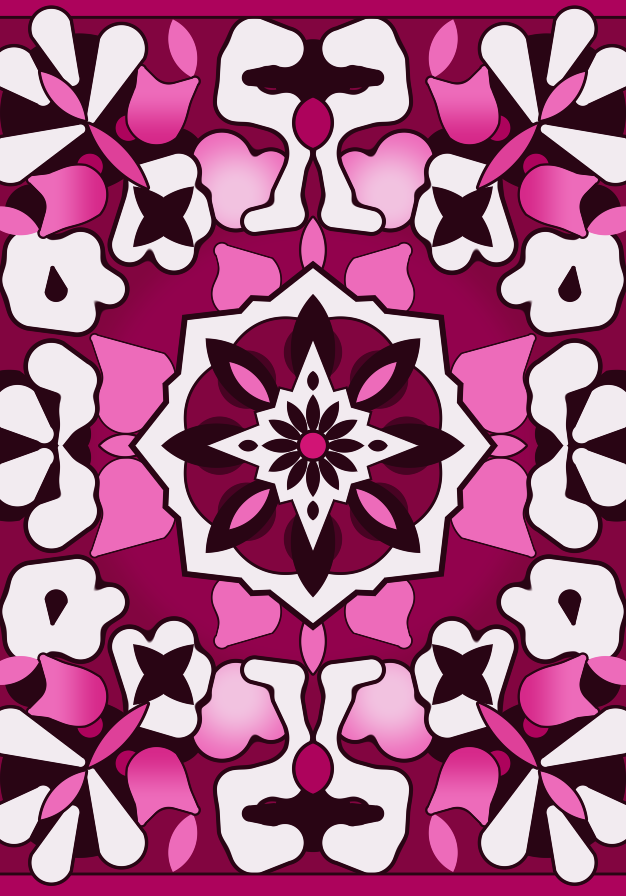
This pattern is drawn by a WebGL 2 fragment shader. Its source:

```glsl
#version 300 es
precision highp float;
// Floral panel mirrored about both axes around an eight-point rosette.
// Leaves, tapered strokes and lobes are blended as distance fields,
// then painted back to front with dark outlines.
uniform vec2 u_resolution;
out vec4 fragColor;

const float PI = 3.14159;
const vec3 INK = vec3(.16, .02, .08);
const vec3 WINE = vec3(.51, .02, .25);
const vec3 ROSE = vec3(.68, .01, .36);
const vec3 PINK = vec3(.93, .42, .73);
const vec3 BLUSH = vec3(.95, .76, .88);
const vec3 PAPER = vec3(.95, .92, .94);

float lobe(vec2 p, float x, float y, float r) { return length(p - vec2(x, y)) - r; }

// Stroke from a to b, radius ra to rb
float taper(vec2 p, float ax, float ay, float bx, float by, float ra, float rb) {
  vec2 a = vec2(ax, ay), e = vec2(bx, by) - a;
  float h = clamp(dot(p - a, e) / dot(e, e), 0., 1.);
  return length(p - a - h * e) - mix(ra, rb, h);
}

// Pointed leaf from a to b, half width w
float leaf(vec2 p, float ax, float ay, float bx, float by, float w) {
  vec2 a = vec2(ax, ay), b = vec2(bx, by), v = normalize(b - a), c = p - .5 * (a + b);
  float r = .5 * length(b - a), d = .5 * (r * r - w * w) / w;
  vec2 q = abs(vec2(dot(c, vec2(v.y, -v.x)), dot(c, v)));
  vec3 h = r * q.x < d * (q.y - r) ? vec3(0, r, 0) : vec3(-d, 0, d + w);
  return length(q - h.xy) - h.z;
}

// One of n mirrored sectors, pointing up
vec2 sector(vec2 p, float n) {
  float s = 2. * PI / n, a = mod(atan(p.x, p.y) + .5 * s, s) - .5 * s;
  return length(p) * vec2(abs(sin(a)), cos(a));
}

float star(vec2 p, float n, float tip, float valley) {
  vec2 e = valley * vec2(sin(PI / n), cos(PI / n)) - vec2(0, tip);
  return dot(sector(p, n) - vec2(0, tip), normalize(vec2(-e.y, e.x)));
}

// Smooth union
float join(float a, float b) {
  float h = max(.1 - abs(a - b), 0.);
  return min(a, b) - h * h * 2.5;
}

vec3 fill(vec3 c, float d, vec3 tint) {
  float soft = 3.2 / u_resolution.x;
  return mix(c, tint, smoothstep(soft, -soft, d));
}

vec3 inked(vec3 c, float d, vec3 tint, float line) {
  return fill(fill(c, d - line, INK), d, tint);
}

vec3 sides(vec3 c, vec2 q) {
  // Fans and spikes
  float d = join(taper(q, 1.49,.56, 1.87,.92, .31,.03), lobe(q, 1.6,.36, .25));
  d = min(d, join(taper(q, .54,1.42, .78,1.67, .26,.06), lobe(q, .66,1.3, .2)));
  c = inked(c, d, PINK, .015);
  d = min(leaf(q, 0.,1.95, 0.,1.4, .1), leaf(q, 1.82,0., 1.4,0., .09));
  c = inked(c, d, PINK, .02);
  // Lobed blossom
  d = join(lobe(q, 2.43,1.65, .19), lobe(q, 1.99,1.66, .17));
  d = join(d, taper(q, 2.18,1.6, 1.74,1.34, .15,.13));
  d = join(d, taper(q, 2.4,1.21, 2.02,1.13, .19,.16));
  d = join(d, taper(q, 2.48,1.42, 2.1,1.38, .18,.15));
  c = inked(c, d, PAPER, .04);
  c = fill(c, taper(q, 2.2,1.33, 2.23,1.52, .1,.02), INK);
  // Wings
  d = join(taper(q, 2.24,.68, 2.01,.56, .2,.16), lobe(q, 2.01,.32, .14));
  d = join(d, taper(q, 2.04,.3, 2.16,.02, .11,.025));
  d = min(d, taper(q, 2.53,.31, 2.3,.1, .21,.08));
  return inked(c, d, PAPER, .04);
}

vec3 crown(vec3 c, vec2 q) {
  // Shaded bloom
  float d = join(lobe(q, .78,2.43, .25), taper(q, .66,2.07, .36,2.36, .21,.16));
  float shade = smoothstep(.1, .6, length(q - vec2(.66, 2.14)));
  c = inked(c, d, mix(BLUSH, PINK, shade), .035);
  // Curling stem
  d = join(taper(q, .5,3.46, .24,3.4, .2,.16), taper(q, .63,3.28, .67,2.94, .16,.14));
  d = join(d, taper(q, .63,2.95, .2,2.8, .15,.12));
  d = join(d, taper(q, .22,2.9, .11,2.5, .12,.06));
  d = join(d, taper(q, .11,2.5, .22,2.15, .06,.11));
  d = join(d, taper(q, .18,1.98, .5,1.92, .11,.09));
  c = inked(c, d, PAPER, .035);
  c = fill(c, taper(q, .34,3.16, .54,3.15, .1,.07), INK);
  return inked(c, leaf(q, 0.,2.98, 0.,2.55, .15), ROSE, .03);
}

vec3 corner(vec3 c, vec2 q) {
  // Tulips, folded across the diagonal
  vec2 m = q.y - q.x < .81 ? vec2(q.y - .81, q.x + .81) : q;
  c = fill(c, leaf(m, 1.2,3.65, 1.03,3.15, .11), PINK);
  c = fill(c, lobe(m, 1.58,2.72, .11), ROSE);
  float d = join(taper(m, 1.34,2.83, 1.01,3.12, .24,.03), taper(m, 1.34,2.85, 1.47,3.22, .22,.03));
  c = inked(c, d, mix(vec3(.84, .16, .54), PINK, smoothstep(2.6, 3.05, m.y)), .02);
  // Blossom with a pointed eye
  d = join(taper(q, 1.46,2.29, 1.15,2.34, .12,.16), taper(q, 1.05,2.05, 1.03,1.92, .15,.16));
  d = join(d, join(lobe(q, 1.19,1.67, .17), taper(q, 1.57,1.72, 1.47,2.1, .15,.13)));
  c = inked(c, join(d, lobe(q, 1.28,1.95, .24)), PAPER, .04);
  c = fill(c, leaf(abs(q - vec2(1.28, 1.96)), -.26,-.26, .26,.26, .13), INK);
  // Spray petals
  d = taper(m, 1.64,3.4, 1.9,2.8, .2,.04);
  d = min(d, taper(q, 2.24,3.57, 2.06,3.14, .17,.06));
  d = min(d, taper(q, 2.56,3.22, 2.31,2.98, .19,.07));
  c = inked(c, d, PAPER, .03);
  c = inked(c, leaf(q, 2.33,3.2, 1.95,2.79, .09), PINK, .025);
  return inked(c, leaf(q, 1.92,2.75, 1.42,2.21, .08), vec3(.87, .25, .6), .025);
}

vec3 rosette(vec3 c, vec2 p) {
  vec2 s = sector(p, 8.), g = sector(p, 4.);
  c = inked(c, min(star(p, 8., 1.52, 1.24), star(p, 16., 1.34, 1.25)), PAPER, .05);
  c = inked(c, length(p) - 1.04 - .09 * abs(sin(4. * atan(p.x, p.y))), WINE, .025);
  c = fill(c, lobe(s, 0.,.8, .25), WINE * .55);
  c = fill(c, leaf(s, 0.,.35, 0.,1.3, .19), INK);
  c = fill(c, leaf(g, .37,.37, .74,.72, .08), PINK);
  c = inked(c, min(star(p, 12., .56, .46), star(p, 4., .9, .36)), PAPER, .02);
  c = fill(c, leaf(sector(p, 12.), 0.,.1, 0.,.44, .06), INK);
  c = fill(c, leaf(g, 0.,.47, 0.,.64, .05), INK);
  return inked(c, length(p) - .11, vec3(.82, .08, .46), .03);
}

void main() {
  vec2 p = (gl_FragCoord.xy - .5 * u_resolution) * 5.36 / u_resolution.x - vec2(0, .02);
  vec2 q = abs(p);
  // Halo and dark pockets
  vec3 c = mix(ROSE * .84, WINE, smoothstep(1.75, 2.1, length(q)));
  float d = join(lobe(q, 2.,2.85, .68), lobe(q, 1.2,2.45, .28));
  d = min(d, min(lobe(q, 0.,3.15, .33), lobe(q, 2.4,2., .24)));
  c = fill(c, min(d, taper(q, 2.6,.2, 2.1,.1, .45,.2)), INK);
  c = crown(sides(c, q), q);
  c = inked(c, 3.68 - q.y, ROSE, .025);
  c = rosette(corner(c, q), p);
  fragColor = vec4(c, 1);
}
```
